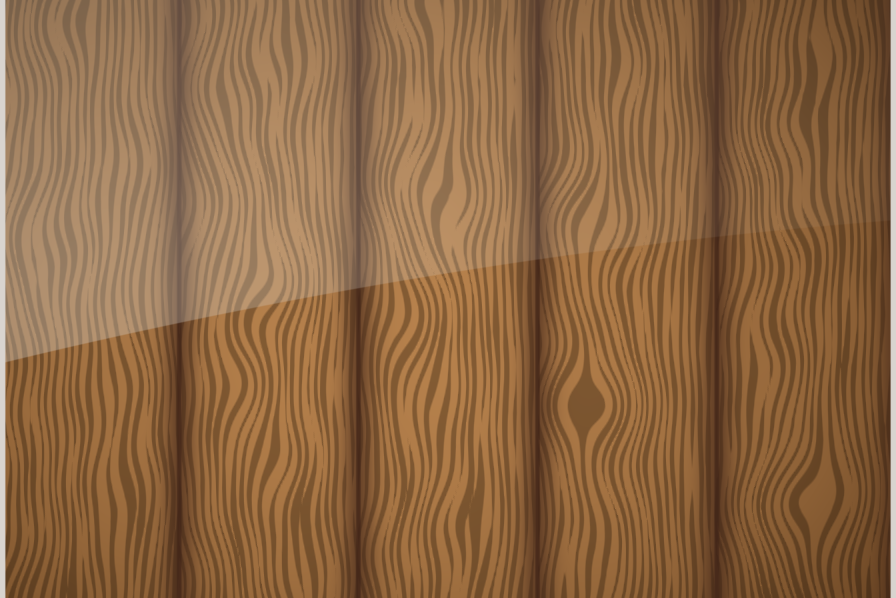
A Shadertoy shader for this texture:

```glsl
const float PLANKS = 5.0;
const float STRIPES = 20.0;   // grain lines across one plank
const float MARGIN = 0.006;   // pale strip at either side
const float TAU = 6.2831853;

const vec3 LIGHT_WOOD = vec3(0.72, 0.51, 0.30);
const vec3 DARK_GRAIN = vec3(0.49, 0.34, 0.19);
const vec3 SEAM_BROWN = vec3(0.25, 0.14, 0.09);
const vec3 GLOSS_TINT = vec3(0.82, 0.80, 0.77);
const vec3 PALE_EDGE = vec3(0.85, 0.83, 0.81);

vec2 hash2(vec2 p) {
    vec3 q = fract(p.xyx * vec3(0.1031, 0.1030, 0.0973));
    q += dot(q, q.yzx + 33.33);
    return fract((q.xx + q.yz) * q.zy);
}

// Distance to the nearest scattered cell point
float cellular(vec2 p) {
    vec2 cell = floor(p);
    float nearest = 8.0;
    for (int j = -1; j <= 1; j++) {
        for (int i = -1; i <= 1; i++) {
            vec2 neighbour = cell + vec2(i, j);
            vec2 offset = neighbour + hash2(neighbour + 50.0) - p;
            nearest = min(nearest, dot(offset, offset));
        }
    }
    return sqrt(nearest);
}

// Slow sideways sway, calmer towards the right of each plank
float sway(vec2 p, float seed) {
    float wave = sin(p.y * 9.0 + seed * 2.3 + p.x * 2.0);
    wave += 0.6 * sin(p.y * 19.0 - seed * 4.1 + p.x * 3.0);
    wave += 0.25 * sin(p.y * 41.0 + seed * 1.7 - p.x * 4.0);
    return wave * mix(0.85, 0.15, smoothstep(0.35, 1.0, p.x));
}

// Bulges that spread the grain lines and bend them aside
float knots(vec2 p, float seed) {
    float bend = 0.0;
    for (int k = 0; k < 6; k++) {
        vec2 rnd = hash2(vec2(float(k) + 3.0, seed * 7.0 + 11.0));
        vec2 centre = vec2(0.1 + 0.65 * rnd.x, (float(k) + rnd.y) / 6.0);
        vec2 d = (p - centre) / vec2(0.24, 0.075);
        float falloff = exp(-dot(d, d));
        bend += falloff * (2.4 * (rnd.y - 0.5) - 2.4 * d.x);
    }
    return bend;
}

// Tapered streaks: 0 is light wood, 1 is dark grain
float grain(vec2 p, float seed) {
    float line = p.x * STRIPES + sway(p, seed) + knots(p, seed);
    float taper = cellular(vec2(line * 0.75 + seed * 37.0, p.y * 7.0));
    float drift = 0.35 * sin(line * 1.7 + p.y * 11.0 + seed);
    float field = sin(TAU * line + drift * 2.0) + 2.0 * (taper - 0.5) + drift;
    float blur = max(fwidth(field), 0.12);
    return smoothstep(-blur, blur, field - 0.08);
}

// Dark groove with a wide soft shadow around it
float seamShade(float x) {
    float seam = clamp(round(x * PLANKS), 1.0, PLANKS) / PLANKS;
    float d = abs(x - seam);
    float groove = 0.72 * (1.0 - smoothstep(0.001, 0.0065, d));
    float shadow = 0.46 * exp(-d * d / 0.00032);
    return max(groove, shadow) + 0.18 * exp(-d / 0.025);
}

// Glossy sheet above a shallow arc, fading to the right
float gloss(vec2 uv, float pixel) {
    float arc = 0.392 + 0.365 * uv.x - 0.125 * uv.x * uv.x;
    float above = smoothstep(-pixel, pixel, uv.y - arc);
    float fade = mix(0.36, 0.06, smoothstep(0.0, 1.0, uv.x));
    return above * fade * mix(1.0, 0.72, smoothstep(0.5, 1.0, uv.y));
}

void mainImage(out vec4 fragColor, in vec2 fragCoord) {
    vec2 uv = fragCoord / iResolution.xy;
    vec2 pixel = 1.0 / iResolution.xy;
    float plank = floor(uv.x * PLANKS);
    vec2 local = vec2(fract(uv.x * PLANKS), uv.y);

    // Wood and grain
    vec3 color = mix(LIGHT_WOOD, DARK_GRAIN, 0.88 * grain(local, plank + 1.0));

    // Vignette, strongest on the right
    vec2 fromCentre = (uv - vec2(0.44, 0.48)) * vec2(1.0, 0.85);
    float dim = 0.95 * dot(fromCentre, fromCentre);
    color *= 1.0 - vec3(0.9, 1.0, 1.15) * dim;

    // Seams, gloss and side margins
    color = mix(color, SEAM_BROWN, min(seamShade(uv.x), 0.9));
    color = mix(color, GLOSS_TINT, gloss(uv, pixel.y));
    float side = min(uv.x, 1.0 - uv.x);
    float inside = smoothstep(-pixel.x, pixel.x, side - MARGIN);
    fragColor = vec4(mix(PALE_EDGE, color, inside), 1.0);
}
```
